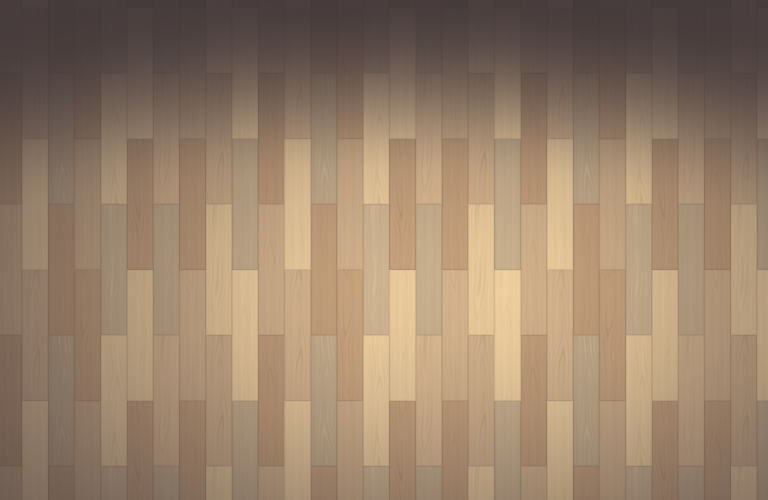
A Shadertoy shader for this texture:

```glsl
// Staggered vertical wood planks under a soft pool of light, dark along the top.
#define COLUMNS 29.26        // planks across the canvas
#define ROWS 3.817           // planks down the canvas
#define OFFSET vec2(0.162, -0.2586)
#define PLANK_ASPECT 5.01    // plank length over width
#define SEAM_WIDTH 0.02      // half width of a seam, in plank widths
#define SIDE_DEPTH 0.11      // darkness of the seams between columns
#define JOINT_DEPTH 0.08     // darkness of the joints at plank ends
#define GRAIN 0.05           // strength of the wood figure
#define LIGHT_CENTER vec2(0.58, 0.43)
#define LIGHT_FALLOFF vec2(1.55, 1.6)

const vec3 BROWN  = vec3(0.775, 0.63, 0.485);
const vec3 TAN    = vec3(0.83, 0.70, 0.55);
const vec3 GREY   = vec3(0.79, 0.69, 0.555);
const vec3 CREAM  = vec3(0.925, 0.80, 0.615);
const vec3 SHADOW = vec3(0.28, 0.235, 0.235);

// Wood type of each plank in the 10 by 2 repeat, two per column
const int WOOD[20] = int[20](0, 1, 3, 1, 2, 0, 1, 0, 3, 2,
                             0, 3, 1, 2, 0, 1, 1, 3, 2, 3);

float hash(vec2 p) {
    return fract(sin(dot(p, vec2(41.3, 289.1))) * 4375.85);
}

vec3 woodColor(int kind) {
    if (kind == 0) return BROWN;
    if (kind == 1) return TAN;
    return kind == 2 ? GREY : CREAM;
}

// Fine streaks along the plank, from layered sines
float streaks(vec2 p, float seed) {
    float sum = 0.0, amp = 0.4, freq = 13.0;
    for (int i = 0; i < 4; i++) {
        float bend = 0.6 * sin(p.y * (1.3 + float(i)) + seed * 31.0);
        sum += amp * sin(p.x * freq + bend + seed * 50.0 * float(i + 1));
        freq *= 1.6;
        amp *= 0.9;
    }
    return sum;
}

// Nested arches: thin lines with narrow tips along the heart of the plank
float arches(vec2 p, float seed) {
    float heart = 0.35 + 0.3 * seed + 0.06 * sin(p.y * 1.7 + seed * 20.0);
    float dx = p.x - heart;
    float direction = seed > 0.5 ? 1.0 : -1.0;
    float rings = 7.0 * sqrt(dx * dx + 0.003) + direction * p.y * 0.5
                + 0.25 * sin(p.y * 2.6 + seed * 40.0);
    float wave = 0.5 + 0.5 * sin(6.2832 * rings);
    float patches = 0.6 + 0.4 * sin(p.y * 1.9 + seed * 60.0);
    return wave * wave * wave * patches * exp(-16.0 * dx * dx);
}

// Brightness of the light pool, with the shade hanging from the top edge
float lighting(vec2 uv) {
    vec2 q = (uv - LIGHT_CENTER) * LIGHT_FALLOFF;
    float side = 2.0 * uv.x - 1.0;
    float shade = smoothstep(0.64, 1.02, uv.y + 0.07 * side * side);
    return exp(-dot(q, q)) * (1.0 - shade);
}

void mainImage(out vec4 fragColor, in vec2 fragCoord) {
    vec2 uv = fragCoord / iResolution.xy;

    // Plank layout: odd columns slide by half a plank
    vec2 grid = uv * vec2(COLUMNS, ROWS) + OFFSET;
    float column = floor(grid.x);
    grid.y += 0.5 * mod(column, 2.0);
    vec2 cell = mod(floor(grid), vec2(10.0, 2.0));
    vec2 local = fract(grid);
    float seed = hash(cell + 1.7);

    // Wood colour and figure; the arches are pale on grey planks
    vec2 p = local * vec2(1.0, PLANK_ASPECT);
    int kind = WOOD[int(cell.x) * 2 + int(cell.y)];
    vec3 color = woodColor(kind);
    color *= 1.0 + 0.05 * (hash(cell + 8.3) - 0.5);
    float contrast = mix(0.3, 1.6, hash(cell + 4.9));
    float figure = 0.3 * streaks(p, seed);
    figure += arches(p, seed) * contrast * (kind == 2 ? 1.0 : -1.0);
    color *= 1.0 + GRAIN * figure;

    // Seams: soft gaps, fainter across the plank ends
    float pixel = COLUMNS / iResolution.x;
    vec2 edge = min(local, 1.0 - local) * vec2(1.0, PLANK_ASPECT);
    vec2 seam = 1.0 - smoothstep(vec2(0.0), vec2(SEAM_WIDTH + pixel), edge);
    color *= 1.0 - max(SIDE_DEPTH * seam.x, JOINT_DEPTH * seam.y);

    // Light fades each plank towards a tinted shadow
    float tone = dot(color, vec3(0.3, 0.6, 0.1));
    vec3 dim = SHADOW * (0.72 + 0.4 * tone);
    color = mix(dim, color, lighting(uv));
    fragColor = vec4(color, 1.0);
}
```
